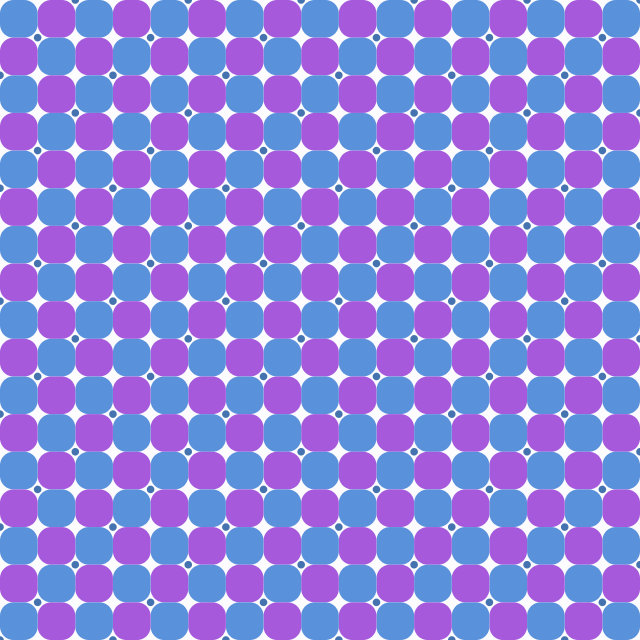
Reproduce this pattern procedurally as a Shadertoy shader.

```glsl
// Checkerboard of blue and purple rounded tiles with small dots in every third gap along a row.

float roundedSquare(vec2 p, float halfSize, float radius) {
    vec2 q = abs(p) - halfSize + radius;
    return length(max(q, 0.0)) + min(max(q.x, q.y), 0.0) - radius;
}

// Antialiased fill of a signed distance, one pixel wide
float coverage(float dist, float pixel) {
    return clamp(0.5 - dist / pixel, 0.0, 1.0);
}

void mainImage(out vec4 fragColor, in vec2 fragCoord) {
    const float TILES = 17.0;
    float pixel = TILES / iResolution.y;
    vec2 p = fragCoord * pixel;
    vec2 corner = floor(p + 0.5);

    vec3 color = vec3(0.99, 0.99, 1.0);

    // The four tiles that meet at the nearest corner
    for (int i = 0; i < 4; i++) {
        vec2 tile = corner - vec2(i & 1, i >> 1);
        float parity = mod(tile.x + tile.y, 2.0);
        vec3 tileColor = mix(vec3(0.35, 0.57, 0.86), vec3(0.65, 0.35, 0.86), parity);
        float dist = roundedSquare(p - tile - 0.5, 0.5, 0.36);
        color = mix(color, tileColor, coverage(dist, pixel));
    }

    // Dots on the corners of every third diagonal
    if (mod(corner.x - corner.y + 0.5, 3.0) < 1.0) {
        float dist = length(p - corner) - 0.1;
        color = mix(color, vec3(0.27, 0.45, 0.69), coverage(dist, pixel));
    }

    fragColor = vec4(color, 1.0);
}
```
